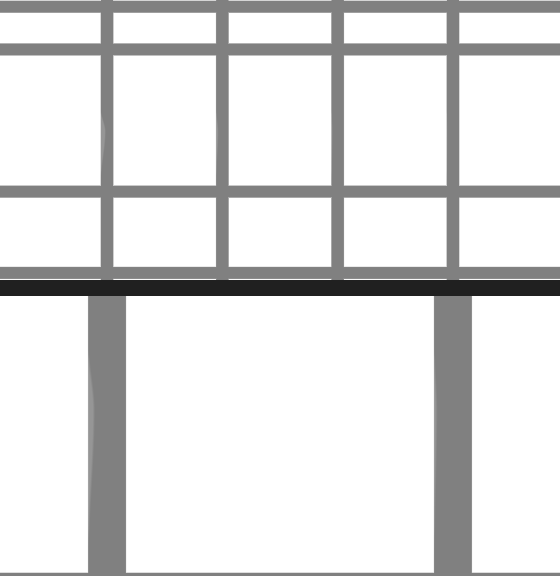
Top: the whole. Bottom: its middle third, enlarged.
A Shadertoy shader for this pattern:

```glsl
// A white field crossed by grey bars: four evenly repeated uprights and four
// unevenly spaced rails. Bars are distance bands; a pale worn sliver marks the
// left edge of the uprights and weakens from each one to the next.

// Coverage of a shape from its signed distance, negative inside.
float coverage(float dist, float softness) {
    return 1.0 - smoothstep(-softness, softness, dist);
}

// Signed distance to the nearest horizontal rail.
float railDistance(float y) {
    vec4 gaps = abs(y - vec4(0.0253, 0.3156, 0.8234, 0.976));
    return min(min(gaps.x, gaps.y), min(gaps.z, gaps.w)) - 0.0216;
}

// Worn sliver: a tapered bulge, widest above its middle.
float edgeWear(float fromLeftEdge, float y, float upright, float softness) {
    float taper = smoothstep(0.35, 0.53, y) * (1.0 - smoothstep(0.53, 0.61, y));
    float width = 0.016 * exp2(-1.2 * upright) * taper;
    return coverage(fromLeftEdge - width, softness + 0.001) * smoothstep(0.0, 0.15, taper);
}

void mainImage(out vec4 fragColor, in vec2 fragCoord) {
    vec2 p = fragCoord / iResolution.y;
    float softness = 0.75 / iResolution.y;

    // Repeat the uprights and number them from the left.
    float cell = (p.x - 0.3823) / 0.4118 + 0.5;
    float upright = floor(cell);
    float offset = (fract(cell) - 0.5) * 0.4118;

    float uprightDistance = abs(offset) - 0.0226;
    float bars = coverage(min(uprightDistance, railDistance(p.y)), softness);
    float wear = edgeWear(offset + 0.0226, p.y, upright, softness);

    vec3 barColor = mix(vec3(0.5), vec3(0.59), wear);
    fragColor = vec4(mix(vec3(1.0), barColor, bars), 1.0);
}
```
